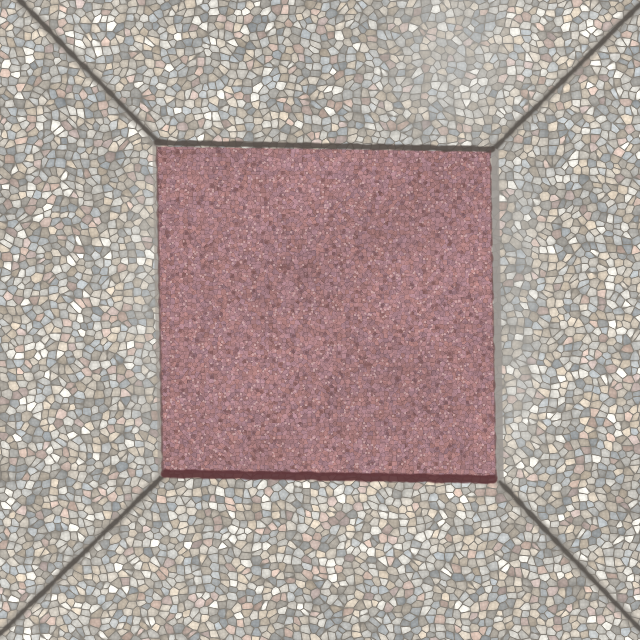
This texture is drawn by a WebGL 1 fragment shader. Its source:

```glsl
precision highp float;
// Pebbled concrete paving around a slightly skewed red granular square.
// Cellular noise makes both the pebbles and the grit; segment distances
// draw the joints, and layered sines vary the tone across the slab.
uniform vec2 u_resolution;

vec2 hash2(vec2 p) {
  vec3 q = fract(p.xyx * vec3(0.1031, 0.1030, 0.0973));
  q += dot(q, q.yzx + 33.33);
  return fract((q.xx + q.yz) * q.zy);
}

// x: distance to the nearest seed, y: gap to the second, zw: cell id
vec4 cells(vec2 p) {
  vec2 base = floor(p), id = base;
  float near = 8.0, next = 8.0;
  for (int j = -1; j <= 1; j++) {
    for (int i = -1; i <= 1; i++) {
      vec2 cell = base + vec2(float(i), float(j));
      float d = length(cell + 0.1 + 0.8 * hash2(cell) - p);
      if (d < near) {
        next = near;
        near = d;
        id = cell;
      } else {
        next = min(next, d);
      }
    }
  }
  return vec4(near, next - near, id);
}

float waves(vec2 p) {
  return (sin(p.x + 1.7 * sin(p.y * 0.8)) + sin(p.y * 1.3 - p.x * 0.6 + 2.0)
        + 0.6 * sin(p.x * 2.3 + p.y * 1.9 + sin(p.x * 1.4))) / 2.6;
}

float segment(vec2 p, vec2 a, vec2 b) {
  vec2 v = b - a;
  return length(p - a - v * clamp(dot(p - a, v) / dot(v, v), 0.0, 1.0));
}

// Signed distance to the line a-b, positive on its right
float rightOf(vec2 p, vec2 a, vec2 b) {
  vec2 v = normalize(b - a);
  return dot(p - a, vec2(v.y, -v.x));
}

float cover(float d, float soft) {
  return 1.0 - smoothstep(-soft, soft, d);
}

vec3 pebbles(vec2 p) {
  vec2 warp = 0.25 * vec2(sin(p.y * 61.0), sin(p.x * 53.0));
  vec4 c = cells(p * vec2(76.0, 84.0) + warp);
  vec2 r = hash2(c.zw + 17.0), s = hash2(c.zw + 71.0);
  vec3 stone = mix(vec3(0.64, 0.66, 0.67), vec3(0.77, 0.72, 0.65), r.x);
  stone = mix(stone, vec3(0.77, 0.66, 0.62), 0.6 * step(0.88, s.x));
  stone = mix(stone, vec3(0.84, 0.83, 0.80), step(0.84, r.y));
  stone *= 0.86 + 0.32 * s.y;
  stone *= 1.07 - 0.28 * c.x * c.x;
  vec3 mortar = vec3(0.52, 0.50, 0.47);
  vec3 col = mix(mortar, stone, smoothstep(0.0, 0.24, c.y));
  float grain = cells(p * 190.0).x;
  col *= 1.04 - 0.12 * grain;
  // Pale, dusty areas close to the upper and right joints
  float dust = exp(-dot((p - vec2(0.70, 0.91)) * vec2(9.0, 7.0), (p - vec2(0.70, 0.91)) * vec2(9.0, 7.0)));
  dust += 0.8 * exp(-pow((p.x - 0.81) * 28.0, 2.0)) * smoothstep(0.2, 0.4, p.y) * (1.0 - smoothstep(0.65, 0.78, p.y));
  dust += 0.5 * exp(-pow((p.x - 0.225) * 40.0, 2.0)) * smoothstep(0.2, 0.35, p.y) * (1.0 - smoothstep(0.7, 0.8, p.y));
  col = mix(col, vec3(0.74, 0.74, 0.73), 0.45 * min(dust, 1.0));
  return col * (1.02 + 0.04 * waves(p * 9.0));
}

vec3 redGrit(vec2 p) {
  vec4 c = cells(p * 150.0), f = cells(p * 235.0 + 9.0);
  vec2 r = hash2(c.zw + 5.0), s = hash2(f.zw + 31.0);
  vec3 col = mix(vec3(0.65, 0.48, 0.47), vec3(0.64, 0.50, 0.53), r.x);
  col *= 0.87 + 0.15 * r.y + 0.16 * s.x;
  col *= 0.88 + 0.12 * smoothstep(0.0, 0.3, c.y);
  col = mix(col, vec3(0.83, 0.70, 0.69), 0.75 * step(0.90, s.y) * cover(f.x - 0.4, 0.2));
  col = mix(col, vec3(0.42, 0.29, 0.29), 0.5 * step(r.y, 0.07) * cover(c.x - 0.4, 0.2));
  return col * (1.0 + 0.04 * waves(p * 17.0 + 1.0));
}

void main() {
  vec2 p = gl_FragCoord.xy / u_resolution;
  float soft = max(0.0015, 0.75 / u_resolution.y);
  float rough = 0.0012 * waves(p * 170.0);
  vec2 tl = vec2(0.245, 0.771), tr = vec2(0.766, 0.764);
  vec2 bl = vec2(0.254, 0.262), br = vec2(0.775, 0.253);
  vec3 col = pebbles(p);

  // Diagonal joints, with a faint worn margin
  float joint = min(segment(p, vec2(0.025, 1.005), vec2(0.247, 0.778)),
                    segment(p, vec2(1.005, 0.998), vec2(0.772, 0.768)));
  joint = min(joint, segment(p, vec2(-0.005, 0.005), vec2(0.252, 0.254)));
  joint = min(joint, segment(p, vec2(0.781, 0.247), vec2(1.005, 0.012)));
  col = mix(col, vec3(0.59, 0.57, 0.54), 0.6 * cover(joint - 0.009, 0.004));
  col = mix(col, vec3(0.34, 0.32, 0.30), 0.9 * cover(joint - 0.0035 + rough, soft * 1.5));

  // Grey mortar strips on the two sides
  float strip = segment(p, vec2(0.773, 0.762), vec2(0.781, 0.256)) - 0.006;
  col = mix(col, vec3(0.61, 0.59, 0.57), 0.9 * cover(strip, soft));
  float leftSide = segment(p, tl, bl);
  col = mix(col, vec3(0.63, 0.60, 0.57), 0.7 * cover(leftSide - 0.007, soft));

  // Red square
  float inside = max(max(rightOf(p, tr, tl), rightOf(p, bl, br)),
                     max(rightOf(p, tl, bl), rightOf(p, br, tr)));
  col = mix(col, redGrit(p), cover(inside + rough, soft));

  // Dark top groove, shadowed lower lip and thin side seams
  float top = segment(p, vec2(0.245, 0.777), vec2(0.768, 0.767)) - 0.0045;
  col = mix(col, vec3(0.33, 0.30, 0.28), 0.9 * cover(top + rough, soft * 1.3));
  float lip = segment(p, vec2(0.258, 0.260), vec2(0.771, 0.251)) - 0.0065;
  col = mix(col, vec3(0.36, 0.21, 0.22), 0.92 * cover(lip + rough, soft * 1.3));
  float seam = min(leftSide, segment(p, tr, br) + 0.0005) - 0.0013;
  col = mix(col, vec3(0.40, 0.31, 0.30), 0.65 * cover(seam + rough, soft));
  gl_FragColor = vec4(col, 1.0);
}
```
